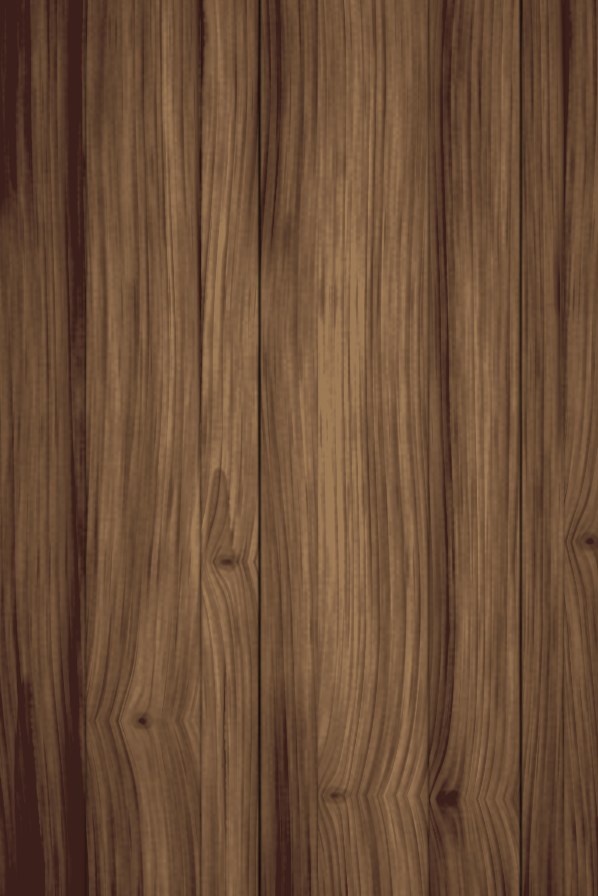
A WebGL 1 fragment shader for this texture:

```glsl
precision highp float;
// Weathered brown timber: eight upright boards of uneven width with grooves.
// Stretched noise and warped growth rings set a tone, which knots, dark
// heartwood bands and a vignette alter before a colour ramp is applied.
uniform vec2 u_resolution;

// Lengths are in canvas widths. Vectors A and B cover boards 0-3 and 4-7.
const vec4 EDGE_A = vec4(0.143, 0.336, 0.434, 0.531);
const vec4 EDGE_B = vec4(0.717, 0.871, 0.943, 2.0);
const vec4 GROOVE_A = vec4(0.35, 0.35, 1.0, 0.12);
const vec4 GROOVE_B = vec4(0.35, 0.9, 0.2, 0.0);
const float GROOVE_WIDTH = 0.0025;
const vec4 TINT_A = vec4(-0.12, 0.02, 0.02, -0.04);
const vec4 TINT_B = vec4(0.06, 0.01, -0.02, -0.04);

// One knot per board; a negative height leaves it out.
const vec4 KNOT_X_A = vec4(0.05, 0.238, 0.379, 0.48);
const vec4 KNOT_Y_A = vec4(-1.0, 0.293, 0.559, -1.0);
const vec4 KNOT_X_B = vec4(0.56, 0.752, 0.9, 0.986);
const vec4 KNOT_Y_B = vec4(0.168, 0.162, -1.0, 0.592);
const float KNOT_RADIUS = 0.011;

// Dark bands: four long heartwood streaks, then four shorter stains.
const vec4 STREAK_X = vec4(0.125, 0.335, 0.738, 0.942);
const vec4 STREAK_WIDTH = vec4(0.018, 0.005, 0.020, 0.008);
const vec4 STREAK_DEPTH = vec4(0.48, 0.5, 0.42, 0.35);
const vec4 STREAK_LOW = vec4(-1.0, 0.7, -1.0, 0.75);
const vec4 STREAK_HIGH = vec4(3.0);
const vec4 STAIN_X = vec4(0.475, 0.455, 0.381, 0.0);
const vec4 STAIN_WIDTH = vec4(0.045, 0.03, 0.003, 0.03);
const vec4 STAIN_DEPTH = vec4(0.3, 0.25, 0.5, 0.4);
const vec4 STAIN_LOW = vec4(-1.0, 1.05, 0.08, 1.15);
const vec4 STAIN_HIGH = vec4(0.32, 3.0, 0.38, 3.0);

const float RING_DENSITY = 58.0;
const float RING_DEPTH = 0.34;
const float BASE_TONE = 0.83;
const float VIGNETTE = 0.95;
const vec2 LIGHT_CENTRE = vec2(0.55, 0.53);

const vec3 UMBER = vec3(0.23, 0.12, 0.10);
const vec3 WALNUT = vec3(0.31, 0.20, 0.15);
const vec3 BROWN = vec3(0.37, 0.26, 0.18);
const vec3 OAK = vec3(0.44, 0.32, 0.22);
const vec3 TAN = vec3(0.51, 0.38, 0.27);
const vec3 HONEY = vec3(0.62, 0.48, 0.33);

float hash(vec2 p) {
  p = fract(p * vec2(0.1031, 0.1137));
  p += dot(p, p.yx + 33.33);
  return fract((p.x + p.y) * p.x * 7.13);
}

float noise(vec2 p) {
  vec2 i = floor(p), f = fract(p);
  f = f * f * (3.0 - 2.0 * f);
  return mix(mix(hash(i), hash(i + vec2(1.0, 0.0)), f.x),
             mix(hash(i + vec2(0.0, 1.0)), hash(i + 1.0), f.x), f.y);
}

// Value belonging to one board
float pick(vec4 a, vec4 b, float id) {
  vec4 n = vec4(0.0, 1.0, 2.0, 3.0);
  return dot(a, 1.0 - step(0.5, abs(n - id))) + dot(b, 1.0 - step(0.5, abs(n + 4.0 - id)));
}

float bands(vec2 p, vec4 x, vec4 width, vec4 depth, vec4 low, vec4 high) {
  vec4 d = (p.x - x) / width;
  vec4 span = smoothstep(low - 0.06, low + 0.06, vec4(p.y))
            * (1.0 - smoothstep(high - 0.06, high + 0.06, vec4(p.y)));
  return dot(depth, exp(-d * d) * span);
}

// Pointed arch of dark grain hanging below a tip
float tongue(vec2 p, vec2 tip, float halfWidth, float len) {
  float h = (tip.y - p.y) / len;
  float d = abs(p.x - tip.x) - halfWidth * sqrt(max(h, 0.0));
  float outline = exp(-d * d / 0.00001);
  float body = 1.0 - smoothstep(-0.004, 0.004, d);
  return (0.6 * body + 0.5 * outline) * smoothstep(0.0, 0.06, h) * (1.0 - smoothstep(0.6, 1.0, h));
}

float grooves(float x, vec4 edge, vec4 strength) {
  vec4 d = (x - edge) / GROOVE_WIDTH;
  return dot(strength, exp(-d * d));
}

vec3 woodColour(float tone) {
  float t = clamp(tone, 0.0, 1.0) * 5.0;
  vec3 c = mix(UMBER, WALNUT, clamp(t, 0.0, 1.0));
  c = mix(c, BROWN, clamp(t - 1.0, 0.0, 1.0));
  c = mix(c, OAK, clamp(t - 2.0, 0.0, 1.0));
  c = mix(c, TAN, clamp(t - 3.0, 0.0, 1.0));
  return mix(c, HONEY, clamp(t - 4.0, 0.0, 1.0));
}

void main() {
  vec2 uv = gl_FragCoord.xy / u_resolution;
  vec2 p = gl_FragCoord.xy / u_resolution.x;
  float id = dot(step(EDGE_A, vec4(p.x)) + step(EDGE_B, vec4(p.x)), vec4(1.0));

  // Grain coordinate, bent around the knot
  vec2 k = p - vec2(pick(KNOT_X_A, KNOT_X_B, id), pick(KNOT_Y_A, KNOT_Y_B, id));
  float u = p.x + 0.035 * (noise(vec2(p.x * 5.0 + id * 7.3, p.y * 2.2)) - 0.5);
  u += 0.035 * exp(-abs(k.y) / 0.1);
  u -= 0.6 * k.x * exp(-k.x * k.x / 0.0009 - k.y * k.y / 0.0036);
  vec2 g = vec2(u + id * 3.7, p.y);

  // Growth rings with uneven spacing and strength
  float phase = g.x * RING_DENSITY + 3.0 * noise(g * vec2(14.0, 0.8));
  float ring = fract(phase);
  float line = smoothstep(0.35, 0.85, ring) * (1.0 - smoothstep(0.87, 1.0, ring));
  line *= smoothstep(0.1, 0.9, noise(vec2(floor(phase) * 5.0 + 0.5, p.y * 3.0)));

  // Fibres, pores and fine speckle
  float fibre = 0.26 * (noise(g * vec2(38.0, 1.5)) - 0.5) + 0.26 * (noise(g * vec2(120.0, 5.0)) - 0.5)
              + 0.22 * (noise(g * vec2(260.0, 18.0)) - 0.5) + 0.10 * (noise(p * 170.0) - 0.5);
  float pores = smoothstep(0.72, 0.95, noise(g * vec2(210.0, 9.0) + 40.0));

  // Heartwood, stains and arches follow a slow waver
  vec2 q = p + vec2(0.012 * (noise(vec2(id * 9.0, p.y * 4.0)) - 0.5) + 0.02 * fibre, 0.0);
  float dark = bands(q, STREAK_X, STREAK_WIDTH, STREAK_DEPTH, STREAK_LOW, STREAK_HIGH)
             + bands(q, STAIN_X, STAIN_WIDTH, STAIN_DEPTH, STAIN_LOW, STAIN_HIGH);
  dark *= 0.6 + 0.8 * noise(g * vec2(60.0, 2.0) + 9.0);
  dark += 0.45 * tongue(q, vec2(0.045, 0.38), 0.028, 0.6) + 0.4 * tongue(q, vec2(0.37, 0.72), 0.026, 0.2);

  // Knot eye with fading rings
  float e = length(k * vec2(0.8, 1.25)) / KNOT_RADIUS + 0.8 * (noise(p * 70.0) - 0.5);
  float knot = 0.4 * exp(-e * e) + 0.22 * (0.5 + 0.5 * cos(e * 4.5)) * exp(-0.3 * e * e);

  vec2 v = uv - LIGHT_CENTRE;
  float tone = BASE_TONE + pick(TINT_A, TINT_B, id) + fibre - RING_DEPTH * line
             - 0.2 * pores - dark - knot - VIGNETTE * dot(v, v);

  float gap = grooves(p.x, EDGE_A, GROOVE_A) + grooves(p.x, EDGE_B, GROOVE_B);
  gl_FragColor = vec4(woodColour(tone - 0.3 * gap) * (1.0 - 0.6 * gap), 1.0);
}
```
